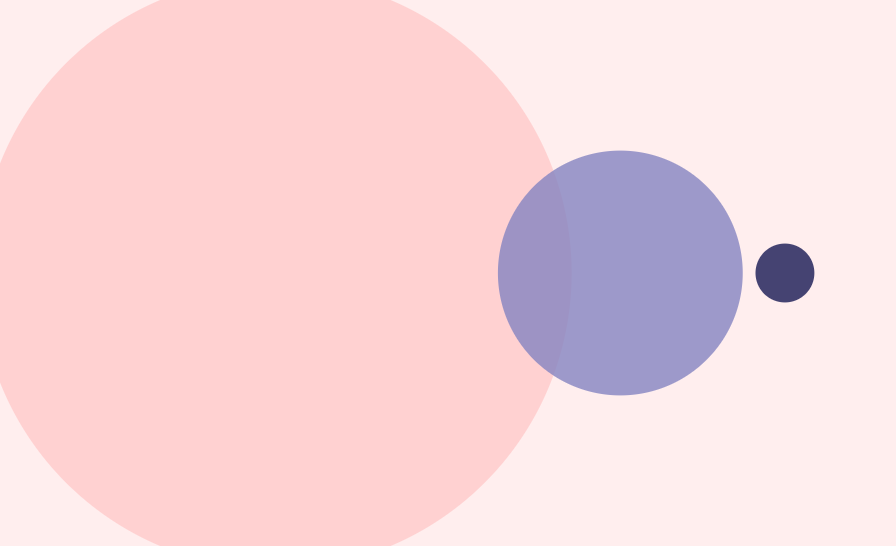
Give the GLSL for this background, as a WebGL 2 fragment shader.

```glsl
#version 300 es
precision highp float;

uniform vec2 u_resolution;
out vec4 fragColor;

// Antialiased coverage of a disc centred on the horizontal axis
float disc(vec2 p, float centerX, float radius) {
    float edge = length(p - vec2(centerX, 0.0)) - radius;
    return clamp(0.5 - edge * u_resolution.y, 0.0, 1.0);
}

void main() {
    // Canvas-centred coordinates, one unit per canvas height
    vec2 p = (gl_FragCoord.xy - 0.5 * u_resolution) / u_resolution.y;

    vec3 color = vec3(1.0, 0.933, 0.933);

    // Large rose disc, translucent lavender disc, small indigo disc
    color = mix(color, vec3(1.0, 0.82, 0.82), disc(p, -0.3162, 0.5427));
    color = mix(color, vec3(0.518, 0.518, 0.757), 0.8 * disc(p, 0.3156, 0.2242));
    color = mix(color, vec3(0.27, 0.263, 0.447), disc(p, 0.6171, 0.0539));

    fragColor = vec4(color, 1.0);
}
```
